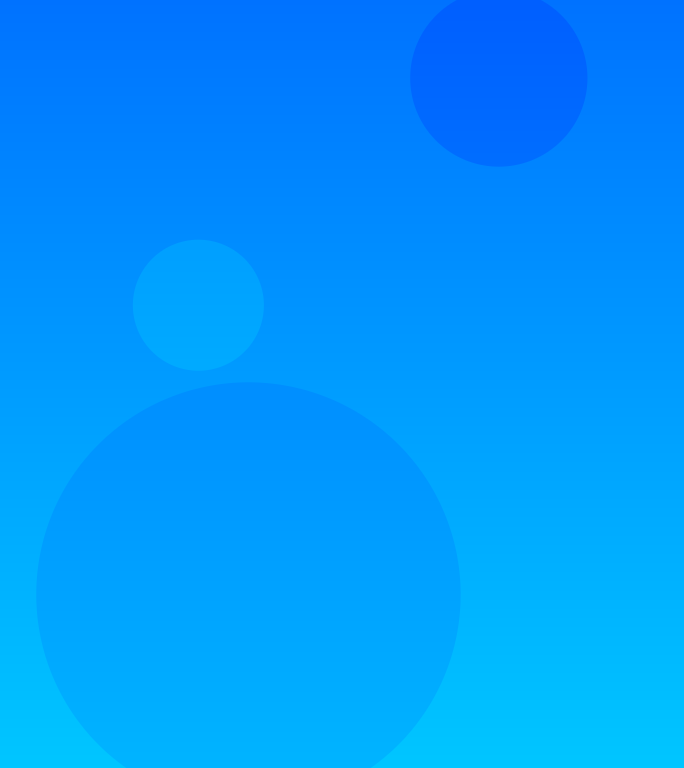
Write a Shadertoy shader that draws this background.

```glsl
// Blue vertical gradient with three large translucent discs.

const vec3 SKY_TOP    = vec3(0.0, 0.447, 1.0);
const vec3 SKY_BOTTOM = vec3(0.0, 0.776, 1.0);
const vec3 DEEP_BLUE  = vec3(0.0, 0.0, 1.0);
const vec3 CYAN       = vec3(0.0, 1.0, 1.0);

// Discs: centre x, centre y, radius (in canvas heights), tint opacity
const vec4 UPPER_DISC = vec4(0.6495, 0.8984, 0.1154, 0.17);
const vec4 SMALL_DISC = vec4(0.2583, 0.6026, 0.0853, 0.16);
const vec4 LARGE_DISC = vec4(0.3235, 0.2259, 0.2763, 0.09);

// Blend a soft-edged disc of tint over the base colour
vec3 tintDisc(vec3 base, vec2 p, vec4 disc, vec3 tint, float pixel) {
    float dist = length(p - disc.xy) - disc.z;
    float coverage = clamp(0.5 - dist / pixel, 0.0, 1.0);
    return mix(base, tint, coverage * disc.w);
}

void mainImage(out vec4 fragColor, in vec2 fragCoord) {
    float pixel = 1.0 / iResolution.y;
    vec2 p = fragCoord * pixel;

    // Background gradient
    vec3 color = mix(SKY_BOTTOM, SKY_TOP, p.y);

    // Translucent discs
    color = tintDisc(color, p, UPPER_DISC, DEEP_BLUE, pixel);
    color = tintDisc(color, p, SMALL_DISC, CYAN, pixel);
    color = tintDisc(color, p, LARGE_DISC, DEEP_BLUE, pixel);

    fragColor = vec4(color, 1.0);
}
```
